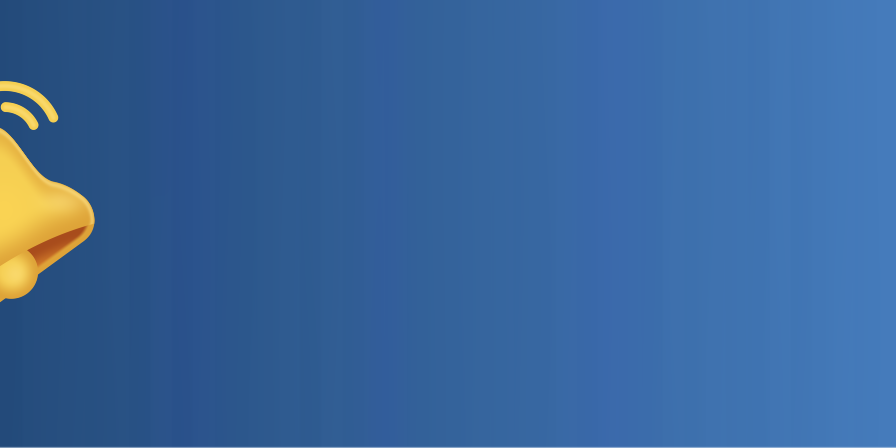
Give the GLSL for this background, as a WebGL 2 fragment shader.

```glsl
#version 300 es
precision highp float;
// Draws a faintly striped blue gradient with a golden ringing bell cut off at the left edge.
uniform vec2 u_resolution;
out vec4 outColor;

const vec3 GOLD = vec3(0.96, 0.81, 0.32);
const vec3 AMBER = vec3(0.87, 0.64, 0.22);
const vec3 PALE_GOLD = vec3(1.0, 0.90, 0.56);
const vec3 RUST = vec3(0.66, 0.30, 0.11);

float hash(float n) { return fract(sin(n * 91.7) * 4375.5); }

float bump(float x, float center, float width) {
  float d = (x - center) / width;
  return exp(-d * d);
}

float glow(vec2 p, vec2 center, vec2 size) {
  vec2 d = (p - center) / size;
  return exp(-dot(d, d));
}

float smoothMax(float a, float b, float k) {
  float h = max(k - abs(a - b), 0.0) / k;
  return max(a, b) + h * h * k * 0.25;
}

// Coverage of a distance field, softened over one pixel
float cover(float d, float pixel) {
  return 1.0 - smoothstep(-0.6 * pixel, 0.6 * pixel, d);
}

// Arc with round ends between two angles
float arcDistance(vec2 p, vec2 center, float radius, vec2 angles, float thickness) {
  vec2 d = p - center;
  float a = clamp(atan(d.y, d.x), angles.x, angles.y);
  return length(d - radius * vec2(cos(a), sin(a))) - thickness;
}

// Flared silhouette: shoulder curve, slanted base and rounded right lip
float bellDistance(vec2 p) {
  float flare = max(p.x - 9.9, 0.0);
  float shoulder = 71.6 - 12.0 * smoothstep(-1.0, 12.0, p.x) - 0.046 * flare * flare;
  float base = 38.8 + 0.73 * (p.x - 8.6);
  float d = smoothMax((p.y - shoulder) * 0.75, p.x - 21.1, 2.5);
  return smoothMax(d, (base - p.y) * 0.81, 2.5);
}

// Height of the front edge of the bell mouth
float mouthEdge(float x) { return 40.6 + 0.64 * x - 0.009 * x * x; }

vec3 background(vec2 uv, float pixel) {
  vec3 color = mix(vec3(0.14, 0.29, 0.485), vec3(0.27, 0.48, 0.74), uv.x);
  // Broad bluer zones
  float blue = bump(uv.x, 0.21, 0.045) + bump(uv.x, 0.43, 0.025) + bump(uv.x, 0.68, 0.05);
  color += vec3(0.0, -0.010, 0.016) * (blue - 0.3);
  // Narrow stripes that drift in strength with height
  float cell = uv.x * 42.0;
  float id = floor(cell);
  float step01 = smoothstep(0.0, 0.12, fract(cell));
  float tone = mix(hash(id - 1.0), hash(id), step01) - 0.5;
  color += tone * 0.008 * (0.8 + 0.3 * sin(uv.y * 5.0 + id));
  // Thin pale line along the bottom
  return mix(color, vec3(0.85, 0.90, 0.95), 0.5 * cover((uv.y - 0.0026) * 100.0, pixel));
}

vec3 bodyColor(vec2 p, float d, float mouth) {
  vec3 color = mix(AMBER, GOLD, smoothstep(0.0, 9.0, p.y - mouth));
  color = mix(color, AMBER, 0.6 * smoothstep(-5.0, -1.0, d));
  color = mix(color, PALE_GOLD, 0.35 * glow(p, vec2(14.0, 55.0), vec2(5.0, 2.5)));
  color = mix(color, GOLD * 1.03, 0.7 * glow(p, vec2(1.0, 53.0), vec2(6.0, 7.0)));
  return mix(color, PALE_GOLD, 0.5 * bump(d, -0.5, 0.45));
}

vec3 mouthColor(vec2 p, float d, float mouth, float pixel) {
  vec3 inner = mix(RUST, vec3(0.84, 0.50, 0.17), smoothstep(1.0, 6.0, mouth - p.y));
  return mix(AMBER, inner, cover(d + 1.4, pixel + 0.6));
}

vec3 clapperColor(vec2 p, vec2 center, float radius) {
  vec3 color = mix(GOLD, AMBER, smoothstep(0.3, 1.0, length(p - center) / radius));
  return mix(color, PALE_GOLD, 0.4 * glow(p, center + vec2(1.0, -0.5), vec2(2.5)));
}

vec3 waveColor(float d) { return mix(GOLD, PALE_GOLD, 0.4 * smoothstep(-0.3, -1.0, d)); }

void main() {
  // Bell space: one hundred units equal the canvas height
  vec2 p = gl_FragCoord.xy / u_resolution.y * 100.0;
  float pixel = 100.0 / u_resolution.y;
  vec3 color = background(gl_FragCoord.xy / u_resolution, pixel);

  // Sound waves
  vec2 waveCenter = vec2(1.04, 68.9);
  for (int i = 0; i < 2; i++) {
    float k = float(i);
    vec2 angles = vec2(0.46 - 0.04 * k, 1.54 + 0.9 * k);
    float wave = arcDistance(p, waveCenter, 7.2 + 4.7 * k, angles, 1.1);
    color = mix(color, waveColor(wave), cover(wave, pixel));
  }

  // Mouth, clapper, then the front of the bell
  float bell = bellDistance(p);
  float mouth = mouthEdge(p.x);
  color = mix(color, mouthColor(p, bell, mouth, pixel), cover(bell, pixel));
  vec2 ball = vec2(2.5, 39.3);
  color = mix(color, clapperColor(p, ball, 6.0), cover(length(p - ball) - 6.0, pixel));
  float front = max(bell, (mouth - p.y) * 0.85);
  color = mix(color, bodyColor(p, bell, mouth), cover(front, pixel));

  outColor = vec4(color, 1.0);
}
```
